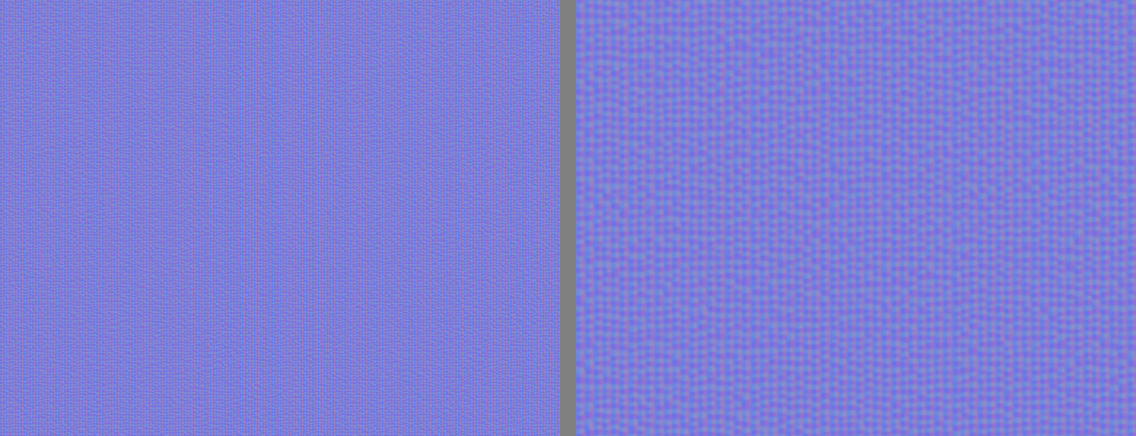
Left, the full canvas; right, a detail of the centre.
Give the GLSL for this texture map, as a WebGL 2 fragment shader.

```glsl
#version 300 es
precision highp float;
// Normal map of a fine ribbed knit: straight upright ribs of small uneven stitches.

#define STITCHES vec2(192.0, 150.0)   // repeats across and down
#define JITTER vec2(0.12, 0.44)       // wander of a stitch inside its cell
#define SHARPNESS vec2(6.6, 4.8)      // falloff of each dome across and along the rib
#define SLANT -0.45                   // negative leans the domes to the right
#define STAGGER 0.26                  // random shift between neighbouring ribs
#define RIB_WANDER 0.16               // sideways offset of a whole rib
#define RELIEF vec2(0.073, 0.060)     // tilt to red and green
#define STEEPNESS vec2(1.35, 1.15)    // how soon the flanks level off
#define UNEVEN 0.55                   // height change between stitches
#define BASE vec3(0.495, 0.495, 0.845)
#define BLUE_SHADE vec2(-0.55, -0.35) // blue lost with rightward and upward tilt

uniform vec2 u_resolution;
out vec4 fragColor;

vec3 hash3(vec2 cell) {
    vec3 q = fract(cell.xyx * vec3(0.1031, 0.1030, 0.0973));
    q += dot(q, q.yxz + 33.33);
    return fract((q.xxy + q.yzz) * q.zyx);
}

// Offset of a whole rib, drifting slowly along its length
vec2 ribShift(float rib, float y) {
    vec3 rnd = hash3(vec2(rib, 411.0));
    float drift = 0.10 * sin(y * 0.17 + rib * 0.23)
                + 0.08 * sin(y * 0.29 - rib * 0.41);
    return vec2(RIB_WANDER * (rnd.x - 0.5), STAGGER * (rnd.y - 0.5) + drift);
}

// Downhill slope of the summed domes around a point
vec2 knitSlope(vec2 p) {
    float home = floor(p.x);
    vec2 slope = vec2(0.0);
    for (int i = -1; i <= 1; i++) {
        float rib = home + float(i);
        vec2 q = p + ribShift(rib, p.y);
        for (int j = -1; j <= 1; j++) {
            vec2 cell = vec2(rib, floor(q.y) + float(j));
            vec3 rnd = hash3(cell + 17.0);
            vec2 away = q - cell - 0.5 - JITTER * (rnd.xy - 0.5);
            float height = 1.0 + UNEVEN * (rnd.z - 0.5);
            vec2 pull = SHARPNESS * away + SLANT * away.yx;
            slope += 2.0 * height * pull * exp(-dot(away, pull));
        }
    }
    return slope;
}

void main() {
    // Average four points per pixel to smooth the fine relief
    vec2 slope = vec2(0.0);
    for (int k = 0; k < 4; k++) {
        vec2 offset = vec2(k % 2, k / 2) * 0.5 - 0.25;
        vec2 uv = (gl_FragCoord.xy + offset) / u_resolution;
        slope += 0.25 * knitSlope(uv * STITCHES);
    }

    // Level off the steep flanks, then encode the tilt as colour
    vec2 tilt = tanh(slope * STEEPNESS) * RELIEF;
    vec3 color = BASE + vec3(tilt, dot(tilt, BLUE_SHADE));
    fragColor = vec4(clamp(color, 0.0, 1.0), 1.0);
}
```
